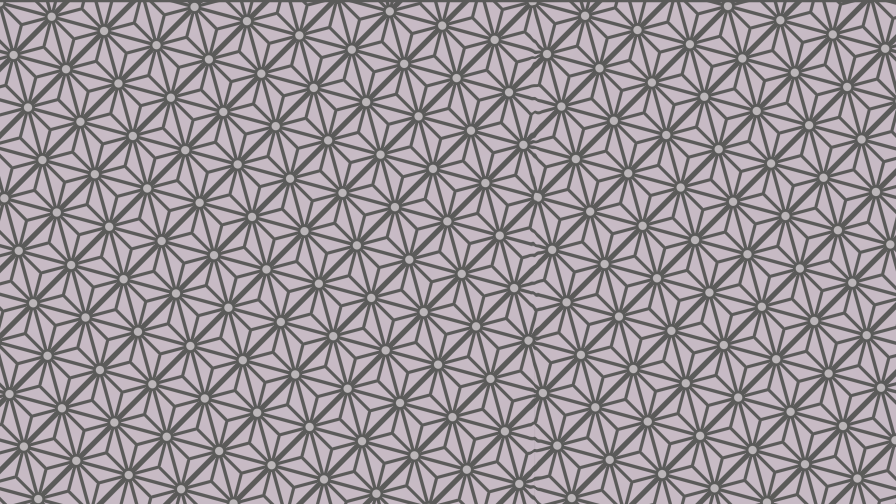
Reproduce this pattern procedurally as a WebGL 2 fragment shader.

```glsl
#version 300 es
precision highp float;

uniform vec2 u_resolution;
out vec4 fragColor;

const vec3 PAPER = vec3(0.780, 0.730, 0.770);
const vec3 INK = vec3(0.355, 0.355, 0.350);
const vec3 HUB = vec3(0.735, 0.715, 0.725);

// Lattice steps between neighbouring stars, in canvas heights
const vec2 STEP_A = vec2(0.1040, -0.02824);
const vec2 STEP_B = vec2(0.02854, -0.10417);
const vec2 STAR_ORIGIN = vec2(0.1025, 0.9668);
const float SPACING = 0.1078;

// Half widths in units of the star spacing
const float SPOKE_HALF = 0.029;
const float EDGE_HALF = 0.031;
const float BOLD_HALF = 0.048;
const float HUB_RADIUS = 0.076;
const float RING_RADIUS = 0.130;

const float SEAM_X = 1.061;
const float TOP_BAND = 0.0045;

vec2 hashGradient(vec2 cell) {
    vec2 k = vec2(dot(cell, vec2(127.1, 311.7)), dot(cell, vec2(269.5, 183.3)));
    return fract(sin(k) * 43758.5) * 2.0 - 1.0;
}

float gradientNoise(vec2 p) {
    vec2 i = floor(p);
    vec2 f = fract(p);
    vec2 w = f * f * f * (f * (f * 6.0 - 15.0) + 10.0);
    float a = dot(hashGradient(i), f);
    float b = dot(hashGradient(i + vec2(1, 0)), f - vec2(1, 0));
    float c = dot(hashGradient(i + vec2(0, 1)), f - vec2(0, 1));
    float d = dot(hashGradient(i + vec2(1, 1)), f - vec2(1, 1));
    return mix(mix(a, b, w.x), mix(c, d, w.x), w.y);
}

float coverage(float dist, float halfWidth, float pixel) {
    return 1.0 - smoothstep(halfWidth - 0.7 * pixel, halfWidth + 0.7 * pixel, dist);
}

// Barycentric weights inside the equilateral triangle holding p
vec3 triangleWeights(vec2 p) {
    vec2 f = fract(inverse(mat2(STEP_A, STEP_B)) * (p - STAR_ORIGIN));
    f = f.x + f.y > 1.0 ? 1.0 - f : f;
    return vec3(1.0 - f.x - f.y, f);
}

// Returns line coverage in x, hub coverage in y
vec2 hempLeaf(vec3 w, float pixel) {
    float low = min(w.x, min(w.y, w.z));
    float high = max(w.x, max(w.y, w.z));
    float mid = 1.0 - low - high;
    float starDist = sqrt(mid * mid + low * low + mid * low);

    float lines = coverage(0.5 * (mid - low), SPOKE_HALF, pixel);
    lines = max(lines, coverage(0.866 * min(w.y, w.z), EDGE_HALF, pixel));
    lines = max(lines, coverage(0.866 * w.x, BOLD_HALF, pixel));
    lines = max(lines, coverage(starDist, RING_RADIUS, pixel));
    return vec2(lines, coverage(starDist, HUB_RADIUS, pixel));
}

// Ragged sideways slip of the lines close to the vertical seam
vec2 seamSlip(vec2 p, float seamX) {
    float nearSeam = exp(-pow((p.x - seamX) / 0.009, 2.0));
    float ragged = gradientNoise(p * vec2(90.0, 45.0));
    return vec2(0.0, 0.007 * nearSeam * ragged);
}

void main() {
    vec2 p = gl_FragCoord.xy / u_resolution.y;
    float pixel = 1.0 / u_resolution.y;

    vec2 leaf = hempLeaf(triangleWeights(p + seamSlip(p, SEAM_X)), pixel / SPACING);
    vec3 color = mix(PAPER, INK, leaf.x);
    color = mix(color, HUB, leaf.y);

    // Faint crease, strongest in the lower part
    float crease = coverage(abs(p.x - SEAM_X), 0.0008, pixel);
    color *= 1.0 - 0.06 * crease * (1.0 - smoothstep(0.25, 0.45, p.y));

    // Dark strip along the top
    color = mix(color, INK, coverage(1.0 - p.y, TOP_BAND, pixel));

    // Slight print mottling
    color += 0.008 * gradientNoise(p * 30.0);
    fragColor = vec4(color, 1.0);
}
```
